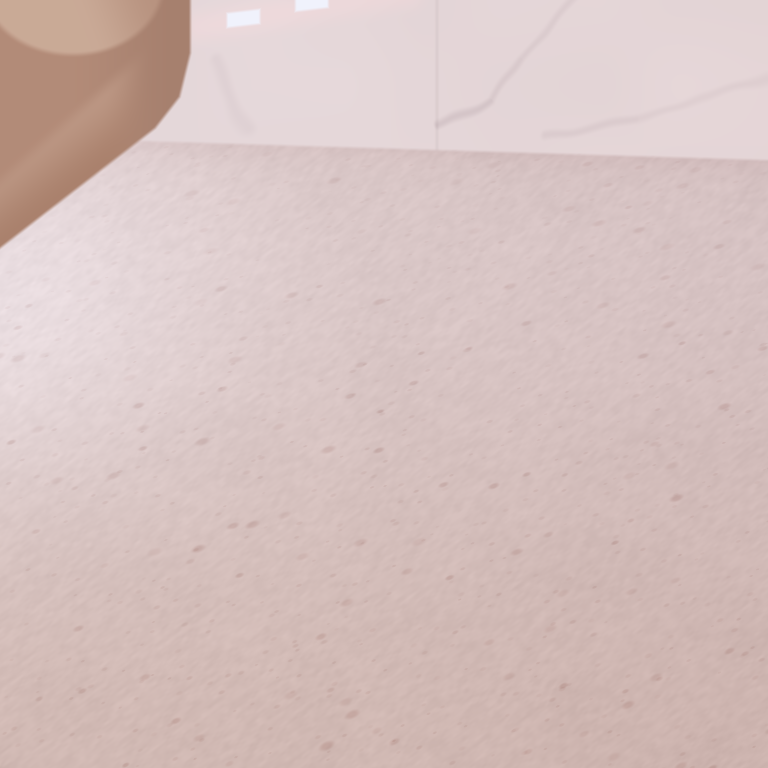
This texture is drawn by a WebGL 1 fragment shader. Its source:

```glsl
precision highp float;
uniform vec2 u_resolution;

float hash(vec2 p) {
  vec3 q = fract(vec3(p.xyx) * 0.1031);
  q += dot(q, q.yzx + 33.33);
  return fract((q.x + q.y) * q.z);
}

float noise(vec2 p) {
  vec2 i = floor(p), f = fract(p);
  f = f * f * (3.0 - 2.0 * f);
  return mix(mix(hash(i), hash(i + vec2(1, 0)), f.x),
             mix(hash(i + vec2(0, 1)), hash(i + vec2(1, 1)), f.x), f.y);
}

float segment(vec2 p, vec2 a, vec2 b) {
  vec2 ab = b - a;
  return length(p - a - ab * clamp(dot(p - a, ab) / dot(ab, ab), 0.0, 1.0));
}

float line(vec2 p, vec2 a, vec2 b, float width) {
  return 1.0 - smoothstep(0.0, width, segment(p, a, b));
}

float box(vec2 p, vec2 center, vec2 halfSize) {
  p -= center;
  p.y -= p.x * 0.12;
  vec2 d = abs(p) - halfSize;
  return 1.0 - smoothstep(-0.002, 0.003, max(d.x, d.y));
}

// Scattered chips, stretched along the rising diagonal
float specks(vec2 p, float cells, float density) {
  vec2 g = p * cells, id = floor(g);
  float sum = 0.0;
  for (int j = -1; j <= 1; j++) {
    for (int i = -1; i <= 1; i++) {
      vec2 cell = id + vec2(float(i), float(j));
      vec2 d = g - cell - vec2(hash(cell + 7.3), hash(cell + 41.7));
      d = vec2(dot(d, vec2(0.89, 0.45)), dot(d, vec2(-0.45, 0.89)));
      float size = mix(0.1, 0.21, hash(cell + 19.1));
      float chip = 1.0 - smoothstep(0.3, 1.0, length(d / vec2(size * 1.5, size * 0.8)));
      sum += chip * step(hash(cell + 83.0), density) * mix(0.4, 1.0, hash(cell + 5.0));
    }
  }
  return min(sum, 1.0);
}

vec3 wallColor(vec2 p) {
  vec3 c = mix(vec3(0.895, 0.845, 0.855), vec3(0.895, 0.835, 0.84), p.x);
  c += 0.012 * (noise(p * 9.0) - 0.5);
  // Warm reflection and bright panes
  c += vec3(0.03, 0.005, 0.005) * line(p, vec2(0.26, 0.965), vec2(0.53, 1.01), 0.035);
  c = mix(c, vec3(0.94, 0.95, 0.99), box(p, vec2(0.317, 0.976), vec2(0.021, 0.009)));
  c = mix(c, vec3(0.94, 0.95, 0.99), box(p, vec2(0.406, 0.997), vec2(0.021, 0.009)));
  // Joint and marble veins
  vec2 q = p + 0.012 * (vec2(noise(p * 24.0), noise(p * 24.0 + 50.0)) - 0.5);
  float vein = line(q, vec2(0.569, 0.838), vec2(0.64, 0.872), 0.008);
  vein = max(vein, 0.7 * line(q, vec2(0.64, 0.872), vec2(0.68, 0.925), 0.009));
  vein = max(vein, 0.6 * line(q, vec2(0.68, 0.925), vec2(0.745, 1.0), 0.009));
  vein = max(vein, 0.6 * line(q, vec2(0.71, 0.82), vec2(0.83, 0.85), 0.009));
  vein = max(vein, 0.45 * line(q, vec2(0.83, 0.85), vec2(1.0, 0.896), 0.01));
  vein = max(vein, 0.4 * line(q, vec2(0.28, 0.92), vec2(0.32, 0.83), 0.014));
  c -= vec3(0.06, 0.065, 0.06) * vein;
  return c - 0.035 * line(p, vec2(0.569, 0.8), vec2(0.569, 1.0), 0.004);
}

vec3 counterColor(vec2 p, float below) {
  vec3 c = mix(vec3(0.815, 0.722, 0.7), vec3(0.855, 0.783, 0.782), smoothstep(0.0, 0.72, p.y));
  c -= vec3(0.015, 0.02, 0.018) * smoothstep(0.35, 1.0, p.x);
  vec2 glow = (p - vec2(-0.03, 0.6)) / vec2(0.3, 0.28);
  c += vec3(0.065, 0.09, 0.105) * exp(-dot(glow, glow));
  c -= vec3(0.025, 0.035, 0.035) * exp(-below * 55.0);
  // Slanted grain and two sizes of chips
  vec2 g = vec2(dot(p, vec2(0.8, 0.6)), dot(p, vec2(-0.6, 0.8)));
  float grain = noise(g * vec2(75.0, 190.0)) + 0.6 * noise(g * vec2(150.0, 330.0)) - 0.8;
  c += 0.026 * grain + 0.012 * (noise(p * 12.0) - 0.5);
  vec2 s = p * vec2(1.0, 1.0 + 0.3 * p.y);
  float chips = 0.7 * specks(s, 23.0, 0.27) + 0.4 * specks(s + 3.7, 46.0, 0.36);
  return c - vec3(0.08, 0.115, 0.12) * chips * mix(1.0, 0.55, smoothstep(0.4, 0.8, p.y));
}

vec3 fixtureColor(vec2 p, float lowerEdge) {
  vec3 c = mix(vec3(0.7, 0.545, 0.47), vec3(0.65, 0.5, 0.43), smoothstep(0.08, 0.24, p.x));
  // Lower bevel
  float ridge = p.y - 0.76 - p.x * 0.9;
  float bevel = (1.0 - smoothstep(-0.012, 0.018, ridge)) * (1.0 - smoothstep(0.13, 0.2, p.x));
  vec3 face = mix(vec3(0.665, 0.505, 0.425), vec3(0.735, 0.59, 0.515), smoothstep(0.0, 0.08, -lowerEdge));
  c = mix(c, face, bevel);
  // Rounded knob
  vec2 k = (p - vec2(0.095, 1.02)) / vec2(0.118, 0.092);
  float knob = 1.0 - smoothstep(0.94, 1.04, length(k));
  vec3 knobTone = mix(vec3(0.79, 0.665, 0.59), vec3(0.72, 0.575, 0.5), smoothstep(-0.1, 0.9, k.x + 0.3 * k.y));
  return mix(c, knobTone, knob);
}

void main() {
  vec2 p = gl_FragCoord.xy / u_resolution;
  float below = 0.822 - 0.0307 * p.x - p.y;
  vec3 c = mix(wallColor(p), counterColor(p, max(below, 0.0)), smoothstep(-0.003, 0.003, below));

  // Faceted fixture in the upper corner
  float lowerEdge = dot(p, vec2(0.611, -0.791)) + 0.5355;
  float d = max(p.x - 0.248, dot(p, vec2(0.971, -0.239)) - 0.0183);
  d = max(d, max(dot(p, vec2(0.788, -0.615)) + 0.3531, lowerEdge));
  c = mix(fixtureColor(p, lowerEdge), c, smoothstep(-0.003, 0.003, d));
  gl_FragColor = vec4(c, 1.0);
}
```
